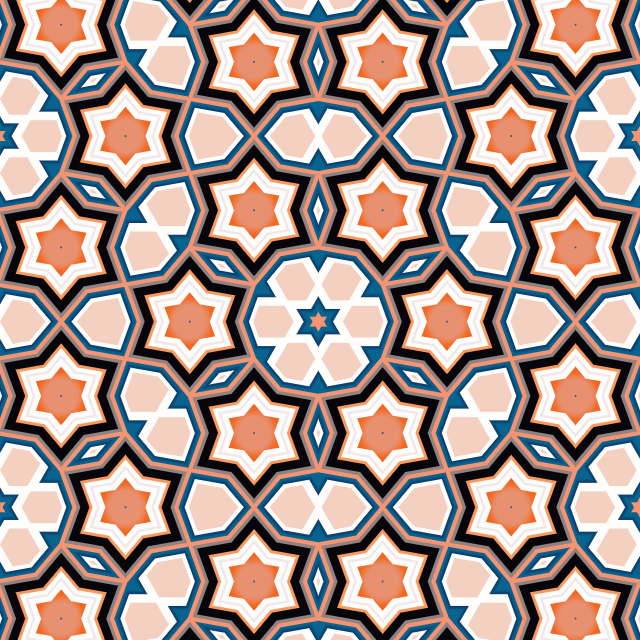
A WebGL 2 fragment shader for this pattern:

```glsl
#version 300 es
precision highp float;
// Geometric star-and-rosette tiling with hexagonal (p6m) symmetry.
// The plane is folded into one mirror triangle; a single star edge and one
// strap line in that triangle then generate every band, petal and lens.

uniform vec2 u_resolution;
out vec4 fragColor;

// Layout: lengths below are in units of the star's tip radius
const vec2 CENTER = vec2(0.4974, 0.4974);   // rosette centre on the canvas
const float STAR_RADIUS = 0.1160;           // tip radius in canvas heights
const float NOTCH_RADIUS = 0.685;
const float SQRT3 = 1.7320508;
const vec2 CELL = vec2(5.0 * SQRT3, 5.0);   // two lattice points per cell
const vec2 MIRROR_AXIS = vec2(0.5 * SQRT3, 0.5);

// Band limits, measured from the strap line between regions
const float STRAP = 0.028;
const float GREY_END = 0.073;
const float BLACK_END = 0.188;
const float RIM_END = 0.228;
const float CORE_START = 0.390;
const float WHITE_START = 0.105;
const float PINK_START = 0.160;
const float LENS_CORE_START = 0.148;
const float GAP_OUTER = 0.079;              // white beyond the petal line
const float GAP_INNER = 0.036;              // white inside the petal line
const float HUB_SIZE = 0.067;

const vec3 SALMON = vec3(0.96, 0.58, 0.45);
const vec3 GREY   = vec3(0.56, 0.51, 0.50);
const vec3 BLACK  = vec3(0.025, 0.02, 0.04);
const vec3 RIM    = vec3(0.98, 0.60, 0.37);
const vec3 WHITE  = vec3(1.0, 0.995, 0.99);
const vec3 SHADE  = vec3(0.93, 0.90, 0.91);
const vec3 ORANGE = vec3(0.95, 0.40, 0.12);
const vec3 CORE   = vec3(0.91, 0.57, 0.44);
const vec3 PINK   = vec3(0.955, 0.815, 0.755);
const vec3 BLUE   = vec3(0.03, 0.39, 0.56);
const vec3 NAVY   = vec3(0.03, 0.24, 0.42);

float pixel;

// Antialiased coverage of a signed depth, positive inside
float cover(float depth) {
    return clamp(depth / pixel + 0.5, 0.0, 1.0);
}

// Offset from the nearest point of the hexagonal lattice
vec2 nearestRosette(vec2 p) {
    vec2 a = p - CELL * round(p / CELL);
    vec2 b = p - 0.5 * CELL;
    b -= CELL * round(b / CELL);
    return dot(a, a) < dot(b, b) ? a : b;
}

// Fold all directions into the 0..30 degree sector
vec2 foldSector(vec2 p) {
    vec2 n = vec2(-MIRROR_AXIS.y, MIRROR_AXIS.x);
    p = abs(p);
    p -= 2.0 * max(dot(p, n), 0.0) * n;
    return vec2(p.x, abs(p.y));
}

// Signed depth inside a star whose tips lie at 30 + 60k degrees
float starDepth(vec2 q) {
    vec2 notch = vec2(NOTCH_RADIUS, 0.0);
    vec2 edge = MIRROR_AXIS - notch;
    return dot(normalize(vec2(edge.y, -edge.x)), notch - q);
}

// Concentric bands within a star
vec3 starColor(float depth, float radius) {
    vec3 col = mix(GREY, BLACK, cover(depth - GREY_END));
    col = mix(col, RIM, cover(depth - BLACK_END));
    float shade = smoothstep(0.03, 0.0, abs(depth - 0.30));
    col = mix(col, mix(WHITE, SHADE, shade), cover(depth - RIM_END));
    vec3 core = mix(CORE, ORANGE, smoothstep(0.20, 0.35, radius));
    col = mix(col, core, cover(depth - CORE_START));
    return mix(col, NAVY, 0.7 * cover(0.013 - radius));
}

// Petals, darts, lenses and the rosette hub
vec3 groundColor(float inset, vec2 p) {
    float along = dot(p, MIRROR_AXIS);
    float across = abs(dot(p, vec2(-MIRROR_AXIS.y, MIRROR_AXIS.x)));
    bool lens = abs(along - 1.5) < 0.5;

    // Straps cross at 0.5 and 2.5 on the axis, 30 degrees either side of it
    float reach = min(abs(along - 0.5), abs(along - 2.5));
    float petal = across * MIRROR_AXIS.x - reach * MIRROR_AXIS.y;

    float white = inset - WHITE_START;
    float pink = inset - LENS_CORE_START;
    if (!lens) {
        white = min(white, petal + GAP_OUTER);
        pink = min(inset - PINK_START, petal - GAP_INNER);
    }
    vec3 col = mix(NAVY, BLUE, smoothstep(0.0, 0.065, -white));
    col = mix(col, WHITE, cover(white));
    col = mix(col, PINK, cover(pink));
    float hub = min(HUB_SIZE - 0.25 - petal, 0.4 - along);
    return mix(col, SALMON, cover(hub));
}

void main() {
    float scale = STAR_RADIUS * u_resolution.y;
    pixel = 1.0 / scale;
    vec2 p = (gl_FragCoord.xy - CENTER * u_resolution) / scale;

    p = foldSector(nearestRosette(p));
    vec2 q = foldSector(p - vec2(SQRT3, 0.0));
    float depth = starDepth(q);

    vec3 col = depth > 0.0 ? starColor(depth, length(q)) : groundColor(-depth, p);
    col = mix(col, SALMON, cover(STRAP - abs(depth)));
    fragColor = vec4(col, 1.0);
}
```
